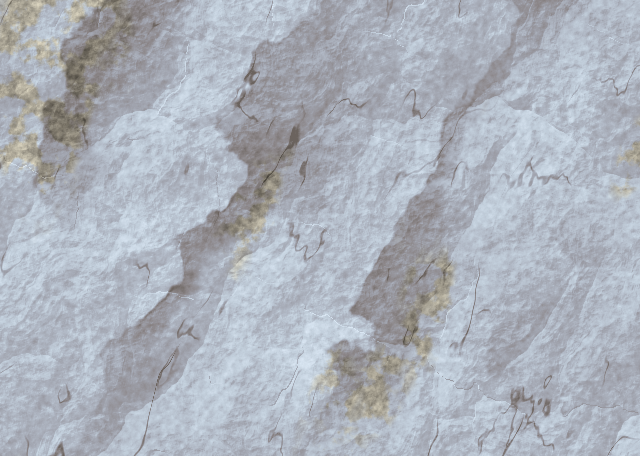
A Shadertoy shader for this texture:

```glsl
// Pale blue-grey limestone face with slanted ledges, chipped facets, cracks and ochre stains.
#define BASE_TONE 0.727
#define RELIEF 0.18
#define LEDGE_SPACING 0.38
#define LEDGE_SHADE 0.165
#define CRACK_DEPTH 0.26
#define GRAIN_DEPTH 0.08
#define STAIN_LEVEL 0.58
#define ALONG vec2(0.40, 0.917)
#define ACROSS vec2(0.917, -0.40)
#define LIGHT_DIR vec2(-0.55, 0.835)

float hash(vec2 p) {
    vec3 q = fract(p.xyx * 0.1031);
    q += dot(q, q.yzx + 33.33);
    return fract((q.x + q.y) * q.z);
}

vec2 hash2(vec2 p) { return vec2(hash(p), hash(p + 57.3)); }

float noise(vec2 p) {
    vec2 i = floor(p), f = fract(p);
    f = f * f * (3.0 - 2.0 * f);
    return mix(mix(hash(i), hash(i + vec2(1, 0)), f.x),
               mix(hash(i + vec2(0, 1)), hash(i + vec2(1, 1)), f.x), f.y);
}

// Layered noise; creased = 1 folds each layer into sharp ridges
float layers(vec2 p, float creased) {
    float sum = 0.0, amp = 0.5;
    for (int i = 0; i < 5; i++) {
        float n = noise(p);
        sum += amp * mix(n, 1.0 - abs(2.0 * n - 1.0), creased);
        p = mat2(1.6, 1.2, -1.2, 1.6) * p + 7.1;
        amp *= 0.5;
    }
    return sum / 0.969;
}

float fbm(vec2 p) { return layers(p, 0.0); }

// Tilted chips: the highest of the neighbouring planes
float facets(vec2 p) {
    vec2 cell = floor(p), f = fract(p);
    float top = -9.0;
    for (int j = -1; j <= 1; j++)
    for (int i = -1; i <= 1; i++) {
        vec2 c = vec2(i, j), r = hash2(cell + c);
        vec2 d = f - c - r, tilt = hash2(cell + c + 17.0) - 0.5;
        top = max(top, 0.5 * r.x + 1.3 * dot(tilt, d) - 0.55 * dot(d, d));
    }
    return top;
}

// Coordinates stretched along the slant of the rock
vec2 slant(vec2 p) { return vec2(1.15 * dot(p, ACROSS), 0.85 * dot(p, ALONG)) + 9.0; }

float height(vec2 p) {
    vec2 g = slant(p);
    g += 0.17 * (vec2(fbm(p * 6.0), fbm(p * 6.0 + 31.0)) - 0.5);
    return facets(g * 4.0) / 6.5 + facets(g.yx * 10.0 + 3.0) / 24.0
         + 0.030 * layers(g * 7.0 + 8.0, 1.0) + 0.009 * layers(p * 33.0, 1.0);
}

// x: shadow behind a ledge, y: lit lip before it, z: dark crevice at its foot
vec3 ledges(vec2 p) {
    float warp = 0.75 * (fbm(p * 2.3 + 4.0) - 0.5) + 0.45 * (fbm(p * 8.0) - 0.5)
               + 0.25 * facets(slant(p) * 5.0);
    float f = fract(dot(p, ACROSS) / LEDGE_SPACING + warp + 0.35);
    float width = 0.15 + 0.65 * noise(p * 3.1 + 12.0);
    float lip = smoothstep(0.97, 1.0, f);
    float shade = max(1.0 - smoothstep(0.15 * width, width, f), lip);
    float strength = smoothstep(0.3, 0.7, noise(p * 2.4 + 21.0));
    strength *= 1.0 - 0.85 * smoothstep(0.6, 1.15, p.x - 0.35 * p.y);
    float crevice = max(1.0 - smoothstep(0.0, 0.03, f), lip);
    crevice *= smoothstep(0.5, 0.7, noise(p * 9.0 + 5.0));
    return vec3(shade, smoothstep(0.6, 0.95, f) * (1.0 - lip), crevice) * strength;
}

// Hair-thin broken lines along the level sets of a stretched noise
float cracks(vec2 p, float scale) {
    vec2 g = slant(p) * vec2(1.3, 0.75) * scale;
    float line = abs(fbm(g + 40.0) - 0.5) / scale;
    float broken = smoothstep(0.48, 0.75, noise(p * scale * 2.3 + 15.0));
    return (1.0 - smoothstep(0.0003, 0.0024, line)) * broken;
}

// Tone to stone colour, from brown crevice to bluish white
vec3 stone(float tone) {
    vec3 c = mix(vec3(0.42, 0.39, 0.37), vec3(0.55, 0.53, 0.54), clamp((tone - 0.40) / 0.13, 0.0, 1.0));
    c = mix(c, vec3(0.62, 0.63, 0.67), clamp((tone - 0.53) / 0.10, 0.0, 1.0));
    c = mix(c, vec3(0.69, 0.72, 0.77), clamp((tone - 0.63) / 0.09, 0.0, 1.0));
    c = mix(c, vec3(0.76, 0.81, 0.86), clamp((tone - 0.72) / 0.085, 0.0, 1.0));
    return c + max(tone - 0.805, 0.0);
}

void mainImage(out vec4 fragColor, in vec2 fragCoord) {
    vec2 p = fragCoord / iResolution.y;

    // Light on the chipped relief
    float reach = 0.0028;
    float slope = (height(p) - height(p + LIGHT_DIR * reach)) / reach;
    float tone = BASE_TONE + RELIEF * slope / (1.0 + 1.4 * abs(slope));

    // Broad shading, ledges, cracks and grain
    vec3 ledge = ledges(p);
    float grain = fbm(p * 95.0) - 0.5;
    tone += 0.10 * (fbm(p * 2.5 + 70.0) - 0.5) + 2.0 * GRAIN_DEPTH * grain;
    tone += 0.035 * ledge.y - LEDGE_SHADE * ledge.x - 0.09 * ledge.z;
    tone -= CRACK_DEPTH * max(cracks(p, 2.6), 0.75 * cracks(p + 3.0, 6.0));
    vec3 color = stone(clamp(tone, 0.36, 0.90));

    // Crumbly, sparse ochre stains
    float patches = fbm(slant(p) * vec2(4.6, 2.4) + 27.0) + 0.04 * ledge.x;
    float stain = smoothstep(STAIN_LEVEL, STAIN_LEVEL + 0.10, patches);
    stain *= smoothstep(0.42, 0.58, fbm(p * 30.0 + 11.0));
    vec3 ochre = vec3(0.99, 0.94, 0.81) * (tone - 0.045 + 0.25 * grain);
    color = mix(color, ochre, 0.8 * stain);

    fragColor = vec4(clamp(color, 0.0, 1.0), 1.0);
}
```
